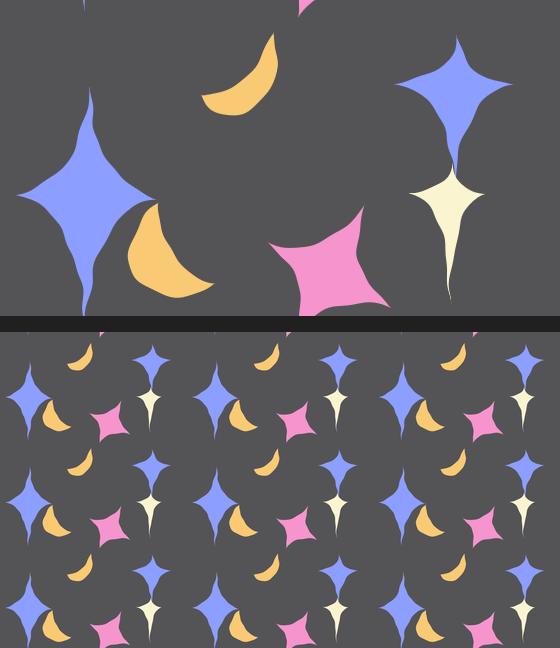
Top: one tile. Bottom: repeated 3 by 3.
Give the GLSL for this background, as a WebGL 2 fragment shader.

```glsl
#version 300 es
precision highp float;
// Flat paper-cut night sky: four-pointed stars and two crescent moons on charcoal.
// Each shape is a distance estimate between parabolic or elliptic edges, repeated
// across the canvas borders and bent by a small periodic wobble for a hand-cut look.

uniform vec2 u_resolution;
out vec4 fragColor;

const float TAU = 6.2831853;

// Periodic offset that makes the edges uneven (whole cycles only, so it tiles).
vec2 wobble(vec2 uv) {
    vec2 a = TAU * uv;
    return 0.0045 * vec2(
        sin(5.0 * a.y + 2.0 * a.x) + 0.5 * sin(9.0 * a.y - 7.0 * a.x),
        sin(7.0 * a.x - 2.0 * a.y) + 0.5 * sin(13.0 * a.x + 4.0 * a.y));
}

// Rotates p into a frame turned by the given angle.
vec2 turn(vec2 p, float angle) {
    float c = cos(angle), s = sin(angle);
    return vec2(c * p.x + s * p.y, c * p.y - s * p.x);
}

// Star with arms (left, right, up, down); each side is a parabola between two tips.
float star(vec2 p, vec4 arms, float bluntness) {
    vec2 reach = vec2(p.x < 0.0 ? arms.x : arms.y, p.y < 0.0 ? arms.w : arms.z);
    vec2 q = abs(p) / reach;
    float sum = q.x + q.y, diff = q.x - q.y, bend = 1.0 - bluntness;
    vec2 slope = (1.0 + vec2(-2.0, 2.0) * bend * diff) / reach;
    return max(sum - bluntness - bend * diff * diff, sum - 1.0) / length(slope);
}

// Crescent on a chord along x: elliptic outer edge, parabolic inner edge, bulging to -y.
float moon(vec2 p, float halfChord, float outer, float inner, float skew) {
    float t = -p.y / outer;
    float s = p.x / halfChord + skew * t;
    float rim = (s * s + t * t - 1.0) / (2.0 * length(vec2(s / halfChord, t / outer)) + 1e-4);
    float hollow = inner * (1.0 - s * s) + p.y;
    return max(rim, hollow / length(vec2(2.0 * inner * s / halfChord, 1.0)));
}

// Offset from a centre to the nearest repeat, in canvas heights.
vec2 nearest(vec2 uv, vec2 centre) {
    vec2 d = fract(uv - centre + 0.5) - 0.5;
    return d * vec2(u_resolution.x / u_resolution.y, 1.0);
}

// Anti-aliased coverage of a distance.
float cover(float d) {
    return clamp(0.5 - d * u_resolution.y, 0.0, 1.0);
}

void main() {
    vec2 uv = gl_FragCoord.xy / u_resolution;
    vec2 bend = wobble(uv);

    vec3 charcoal = vec3(0.33, 0.33, 0.34);
    vec3 amber = vec3(0.98, 0.79, 0.45);
    vec3 blue = vec3(0.55, 0.62, 1.0);
    vec3 pink = vec3(0.965, 0.58, 0.805);
    vec3 cream = vec3(0.98, 0.955, 0.815);
    vec3 starColours[4] = vec3[4](blue, pink, cream, blue);
    vec4 starArms[4] = vec4[4](
        vec4(0.225, 0.22, 0.34, 0.41), vec4(0.215, 0.226, 0.243, 0.215),
        vec4(0.13, 0.105, 0.088, 0.35), vec4(0.20, 0.18, 0.155, 0.31));
    vec4 bluntness = vec4(0.61, 0.65, 0.57, 0.61);

    vec3 colour = charcoal;

    // Stars along a wave that rises to the right, the last one lowest in the stack
    for (int i = 3; i >= 0; i--) {
        float n = float(i);
        vec2 centre = vec2(0.156 + 0.535 * n - 0.105 * n * n,
                           0.44 - 0.31 * sin(0.2 + 1.39 * n));
        vec2 p = turn(nearest(uv, centre) + bend, i == 1 ? -0.49 : -0.02);
        colour = mix(colour, starColours[i], cover(star(p, starArms[i], bluntness[i])));
    }

    // Moons: a plump one below, a slimmer and more slanted one above
    for (int i = 0; i < 2; i++) {
        float k = float(i);
        vec2 centre = mix(vec2(0.336, 0.234), vec2(0.4245, 0.796), k);
        vec2 p = turn(nearest(uv, centre) + bend, mix(-0.968, 0.70, k));
        float d = moon(p, mix(0.157, 0.147, k), mix(0.20, 0.14, k),
                       mix(0.065, 0.046, k), 0.3 * k);
        colour = mix(colour, amber, cover(d));
    }

    fragColor = vec4(colour, 1.0);
}
```
